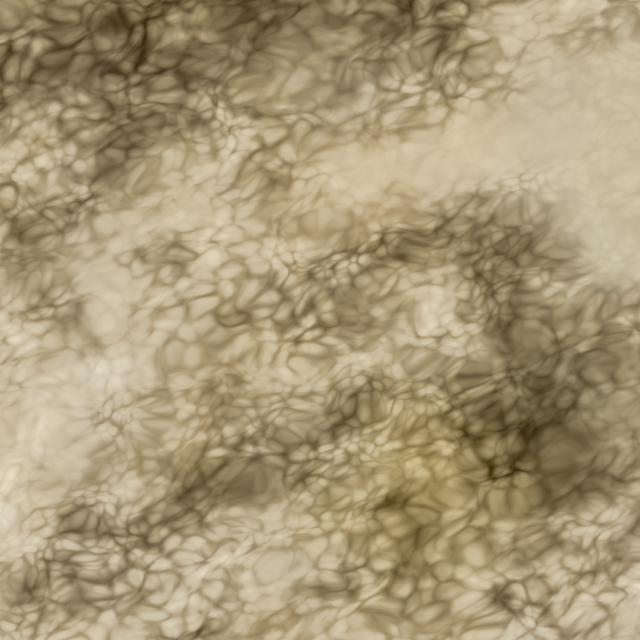
Write a Shadertoy shader that draws this texture.

```glsl
// Soft, weathered gravel: blurred tan lumps leaning up to the right, parted by
// brown shadows. Two warped layers of round cells make the grains; broad tilted
// blobs and noise set the light, shade, tint and the smooth hazy patches.

#define TILT 0.40
#define GRAIN_FREQ vec2(27.0, 39.0)
#define FINE_RATIO 1.6
#define WARP 0.9
#define BASE_TONE 0.715
#define SHADOW_DEPTH 0.27
#define GRAIN_VARIETY 0.17
#define MOTTLE 0.44
#define DARK_COLOR vec3(0.36, 0.30, 0.19)
#define MID_COLOR vec3(0.67, 0.60, 0.46)
#define LIGHT_COLOR vec3(0.81, 0.76, 0.65)
#define HAZE_COLOR vec3(0.80, 0.76, 0.65)

float hash(vec2 p) {
    return fract(sin(dot(p, vec2(127.1, 311.7))) * 43758.5453);
}

vec2 hash2(vec2 p) {
    return vec2(hash(p), hash(p + 57.3));
}

float noise(vec2 p) {
    vec2 cell = floor(p), f = fract(p);
    f = f * f * f * (f * (f * 6.0 - 15.0) + 10.0);
    return mix(mix(hash(cell), hash(cell + vec2(1, 0)), f.x),
               mix(hash(cell + vec2(0, 1)), hash(cell + vec2(1, 1)), f.x), f.y);
}

float fbm(vec2 p) {
    float sum = 0.0, amp = 0.5;
    for (int i = 0; i < 4; i++) {
        sum += amp * noise(p);
        p = mat2(1.6, 1.2, -1.2, 1.6) * p + 7.7;
        amp *= 0.5;
    }
    return sum / 0.9375;
}

vec2 tilt(vec2 p) {
    float c = cos(TILT), s = sin(TILT);
    return vec2(c * p.x + s * p.y, c * p.y - s * p.x);
}

// Soft elliptical patch lying along the grain direction
float blob(vec2 p, vec2 centre, vec2 radius) {
    vec2 d = tilt(p - centre) / radius;
    return exp(-dot(d, d));
}

// Rounded lumps: x = height (0 in the gaps), y = blended random tone
vec2 grains(vec2 p) {
    vec2 cell = floor(p), f = fract(p);
    float nearest = 8.0, second = 8.0, toneSum = 0.0, weightSum = 0.0;
    for (int y = -1; y <= 1; y++) {
        for (int x = -1; x <= 1; x++) {
            vec2 o = vec2(x, y);
            float d = length(o + 0.05 + 0.9 * hash2(cell + o) - f);
            second = min(second, max(nearest, d));
            nearest = min(nearest, d);
            float weight = exp(-9.0 * d * d);
            toneSum += weight * hash(cell + o + 19.1);
            weightSum += weight;
        }
    }
    float dome = 1.0 - smoothstep(-0.06, 0.36, -log(weightSum) / 9.0);
    float gap = smoothstep(-0.12, 0.5, second - nearest);
    return vec2(mix(dome, gap, 0.4), toneSum / weightSum);
}

// Broad light and shade
float shading(vec2 p) {
    float light = 0.10 * blob(p, vec2(0.66, 0.77), vec2(0.24, 0.07))
                + 0.08 * blob(p, vec2(0.22, 0.50), vec2(0.32, 0.12))
                + 0.10 * blob(p, vec2(0.00, 0.31), vec2(0.20, 0.11));
    float shade = 0.27 * blob(p, vec2(0.10, 0.96), vec2(0.28, 0.10))
                + 0.25 * blob(p, vec2(0.38, 0.94), vec2(0.24, 0.11))
                + 0.24 * blob(p, vec2(0.68, 1.00), vec2(0.20, 0.06))
                + 0.13 * blob(p, vec2(0.56, 0.58), vec2(0.24, 0.10))
                + 0.19 * blob(p, vec2(0.87, 0.42), vec2(0.16, 0.18))
                + 0.14 * blob(p, vec2(0.32, 0.22), vec2(0.28, 0.06))
                + 0.15 * blob(p, vec2(0.78, 0.20), vec2(0.16, 0.14));
    return light - shade;
}

void mainImage(out vec4 fragColor, in vec2 fragCoord) {
    vec2 uv = fragCoord / iResolution.xy;
    vec2 broad = uv + 0.10 * (vec2(fbm(uv * 6.0), fbm(uv * 6.0 + 31.0)) - 0.5);

    // Smooth patches where the grains fade
    float haze = blob(broad, vec2(0.97, 0.80), vec2(0.22, 0.17))
               + 0.8 * blob(broad, vec2(1.02, 0.63), vec2(0.13, 0.07));
    haze = smoothstep(0.2, 0.75, haze);
    float smoothBand = blob(broad, vec2(0.66, 0.77), vec2(0.22, 0.06))
                     + 0.5 * blob(broad, vec2(0.05, 0.36), vec2(0.30, 0.12));
    float contrast = (1.0 - 0.6 * min(smoothBand, 1.0)) * (1.0 - 0.7 * haze);

    // Grain layers in gently warped, tilted space
    vec2 p = tilt(uv) * GRAIN_FREQ;
    p += WARP * (vec2(noise(p * 0.55), noise(p * 0.55 + 43.0)) - 0.5);
    p += 0.35 * WARP * (vec2(noise(p * 1.3 + 9.0), noise(p * 1.3 + 27.0)) - 0.5);
    vec2 coarse = grains(p);
    vec2 fine = grains(p * FINE_RATIO + 13.0);
    vec2 grain = mix(coarse, fine, 0.15 + 0.45 * noise(p * 0.25 + 5.0));

    // Relief: shadowed gaps, grain variety and clustered mottling
    float depth = SHADOW_DEPTH * (0.4 + 1.2 * noise(p * 0.4 + 70.0));
    float relief = depth * (grain.x - 0.53) + GRAIN_VARIETY * (grain.y - 0.5);
    relief += MOTTLE * (fbm(p * 0.4 + 90.0) - 0.5);
    relief += 0.06 * (noise(p * 2.6) - 0.5);
    float tone = BASE_TONE + shading(broad) + contrast * relief;
    tone += 0.16 * (1.0 - haze) * (fbm(tilt(uv) * vec2(5.0, 9.0) + 60.0) - 0.5);
    tone = max(tone - 0.55 * max(tone - 0.77, 0.0), 0.23);

    // Tone to colour, then haze and gentle regional tints
    vec3 color = tone < MID_COLOR.r
        ? mix(DARK_COLOR, MID_COLOR, (tone - DARK_COLOR.r) / (MID_COLOR.r - DARK_COLOR.r))
        : mix(MID_COLOR, LIGHT_COLOR, (tone - MID_COLOR.r) / (LIGHT_COLOR.r - MID_COLOR.r));
    color = mix(color, HAZE_COLOR + 0.5 * contrast * relief, 0.8 * haze);
    color += vec3(0.01, 0.00, -0.06) * blob(broad, vec2(0.66, 0.22), vec2(0.16, 0.13));
    color += vec3(-0.02, 0.00, 0.01) * blob(broad, vec2(0.88, 0.42), vec2(0.16, 0.18));
    color += vec3(0.02, 0.00, -0.02) * blob(broad, vec2(0.66, 0.77), vec2(0.22, 0.07));
    color += vec3(0.01, 0.00, -0.02) * (fbm(uv * 7.0 + 3.0) - 0.5) * 2.0;
    fragColor = vec4(clamp(color, 0.0, 1.0), 1.0);
}
```
